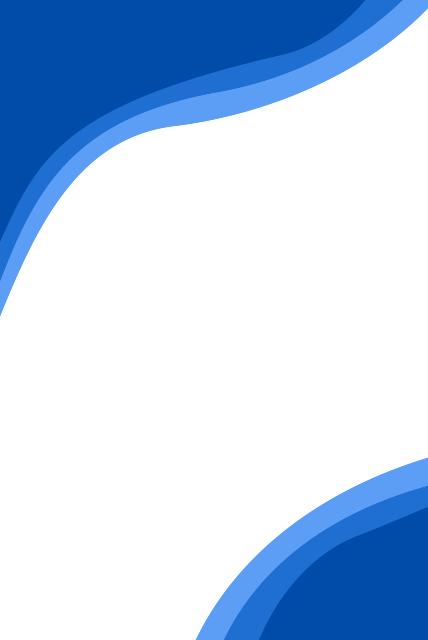
Reproduce this background procedurally as a Shadertoy shader.

```glsl
// Layered blue waves sweep across the top left and bottom right corners of a
// white sheet. Each wave edge is a chain of cubic Bezier arcs, read as a height
// over x and turned into a signed distance for smooth filling.

#define PAPER vec3(1.0)
#define LIGHT_BLUE vec3(0.36, 0.62, 0.965)
#define MID_BLUE vec3(0.12, 0.43, 0.82)
#define DEEP_BLUE vec3(0.0, 0.30, 0.66)
#define EDGE_SOFTNESS 0.5
#define SOLVE_STEPS 18

float cubic(float a, float b, float c, float d, float t) {
    float s = 1.0 - t;
    return s * s * s * a + 3.0 * s * t * (s * b + t * c) + t * t * t * d;
}

float cubicSlope(float a, float b, float c, float d, float t) {
    float s = 1.0 - t;
    return 3.0 * (s * s * (b - a) + 2.0 * s * t * (c - b) + t * t * (d - c));
}

// Approximate screen distance above an arc whose x always grows with t
float aboveArc(vec2 p, vec2 a, vec2 b, vec2 c, vec2 d) {
    float low = 0.0, high = 1.0;
    for (int i = 0; i < SOLVE_STEPS; i++) {
        float middle = 0.5 * (low + high);
        if (cubic(a.x, b.x, c.x, d.x, middle) < p.x) low = middle;
        else high = middle;
    }
    float t = 0.5 * (low + high);
    float slope = cubicSlope(a.y, b.y, c.y, d.y, t)
                / cubicSlope(a.x, b.x, c.x, d.x, t);

    // The tangent carries the edge on past both ends of the arc
    float x = cubic(a.x, b.x, c.x, d.x, t);
    float y = cubic(a.y, b.y, c.y, d.y, t) + slope * (p.x - x);
    float screenSlope = slope * iResolution.y / iResolution.x;
    return (p.y - y) * iResolution.y / length(vec2(1.0, screenSlope));
}

// Two arcs that meet at the joint d
float aboveWave(vec2 p, vec2 a, vec2 b, vec2 c, vec2 d, vec2 e, vec2 f, vec2 g) {
    return p.x < d.x ? aboveArc(p, a, b, c, d) : aboveArc(p, d, e, f, g);
}

vec3 paint(vec3 base, vec3 ink, float inside) {
    return mix(base, ink, smoothstep(-EDGE_SOFTNESS, EDGE_SOFTNESS, inside));
}

void mainImage(out vec4 fragColor, in vec2 fragCoord) {
    vec2 p = fragCoord / iResolution.xy;

    // Top left waves, outermost first
    float topLight = aboveWave(p, vec2(0.0, 0.505), vec2(0.088, 0.651),
        vec2(0.186, 0.786), vec2(0.410, 0.803), vec2(0.635, 0.822),
        vec2(0.859, 0.889), vec2(1.0, 0.987));
    float topMid = aboveWave(p, vec2(0.0, 0.560), vec2(0.088, 0.714),
        vec2(0.180, 0.818), vec2(0.518, 0.857), vec2(0.684, 0.878),
        vec2(0.830, 0.928), vec2(0.941, 1.0));
    float topDeep = aboveWave(p, vec2(0.0, 0.622), vec2(0.088, 0.753),
        vec2(0.146, 0.836), vec2(0.664, 0.915), vec2(0.732, 0.926),
        vec2(0.801, 0.958), vec2(0.854, 1.0));

    // Bottom right waves, filled below their edges
    float lowLight = -aboveArc(p, vec2(0.457, 0.0), vec2(0.553, 0.134),
        vec2(0.748, 0.234), vec2(1.0, 0.285));
    float lowMid = -aboveArc(p, vec2(0.523, 0.0), vec2(0.605, 0.115),
        vec2(0.771, 0.199), vec2(1.0, 0.241));
    float lowDeep = -aboveWave(p, vec2(0.605, 0.0), vec2(0.654, 0.078),
        vec2(0.738, 0.138), vec2(0.836, 0.163), vec2(0.891, 0.177),
        vec2(0.945, 0.193), vec2(1.0, 0.208));

    // Stack the layers over the paper
    vec3 color = paint(PAPER, LIGHT_BLUE, max(topLight, lowLight));
    color = paint(color, MID_BLUE, max(topMid, lowMid));
    color = paint(color, DEEP_BLUE, max(topDeep, lowDeep));
    fragColor = vec4(color, 1.0);
}
```
